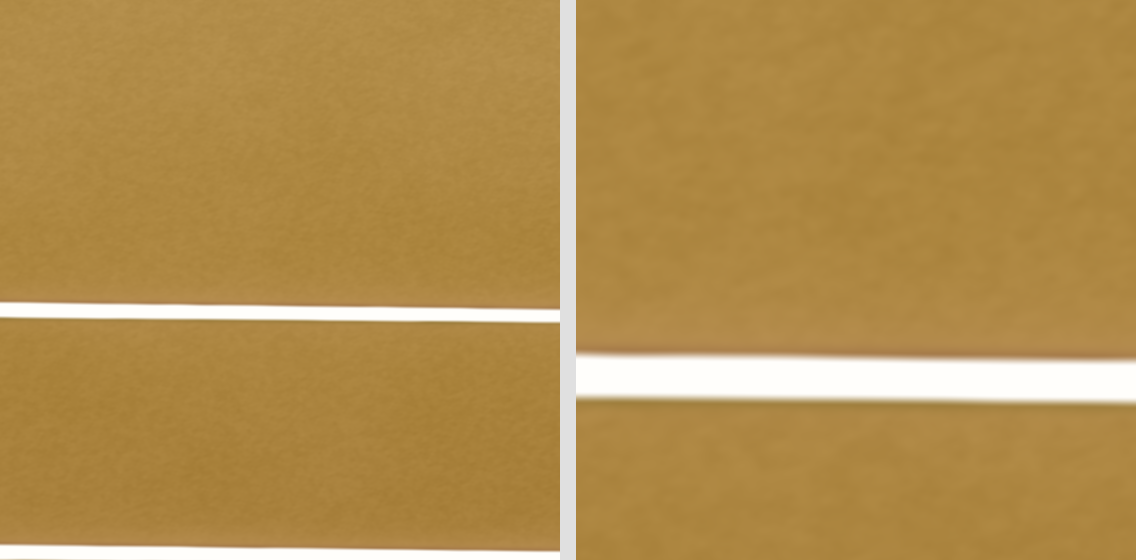
Left, the full canvas; right, a detail of the centre.
Write a three.js fragment shader that draws this texture.

```glsl
varying vec2 vUv;

const int LINE_COUNT = 2;
const float FIRST_LINE_Y = 0.0140;
const float LINE_SPACING = 0.4325;
const float LINE_SLOPE = -0.0105;
const float HALF_WIDTH_LEFT = 0.0136;
const float HALF_WIDTH_RIGHT = 0.0116;
const float EDGE_SOFTNESS = 0.0038;
const float HALO_REACH = 0.024;
const float RIM_REACH = 0.006;
const float GRAIN_AMOUNT = 0.022;
const float MOTTLE_AMOUNT = 0.022;

const vec3 GOLD_TOP = vec3(0.695, 0.550, 0.285);
const vec3 GOLD_MIDDLE = vec3(0.674, 0.523, 0.245);
const vec3 GOLD_BOTTOM = vec3(0.655, 0.500, 0.228);
const vec3 HALO_TAN = vec3(0.735, 0.570, 0.350);
const vec3 RIM_BROWN = vec3(0.620, 0.450, 0.270);
const vec3 RIM_OLIVE = vec3(0.580, 0.470, 0.210);
const vec3 LINE_WHITE = vec3(1.0, 0.995, 0.985);

float hash(vec2 p) {
  vec3 q = fract(vec3(p.xyx) * 0.1031);
  q += dot(q, q.yzx + 33.33);
  return fract((q.x + q.y) * q.z);
}

float noise(vec2 p) {
  vec2 cell = floor(p);
  vec2 f = fract(p);
  f = f * f * (3.0 - 2.0 * f);
  float low = mix(hash(cell), hash(cell + vec2(1.0, 0.0)), f.x);
  float high = mix(hash(cell + vec2(0.0, 1.0)), hash(cell + 1.0), f.x);
  return mix(low, high, f.y);
}

// Brushed gold with a slow vertical gradient
vec3 goldSurface(vec2 uv) {
  vec3 color = mix(GOLD_BOTTOM, GOLD_MIDDLE, smoothstep(0.05, 0.5, uv.y));
  color = mix(color, GOLD_TOP, smoothstep(0.5, 1.0, uv.y));

  vec2 slanted = vec2(uv.x + 0.5 * uv.y, uv.y - 0.35 * uv.x);
  float grain = noise(slanted * vec2(75.0, 120.0)) - 0.5;
  grain += 0.6 * (noise(slanted * vec2(150.0, 210.0) + 31.0) - 0.5);
  float mottle = noise(uv * vec2(5.0, 7.0) + 9.0) - 0.5;
  mottle += 0.5 * (noise(slanted * vec2(16.0, 24.0) + 4.0) - 0.5);
  return color + GRAIN_AMOUNT * grain + MOTTLE_AMOUNT * mottle * vec3(0.6, 0.6, 1.0);
}

void main() {
  vec3 color = goldSurface(vUv);
  float halfWidth = mix(HALF_WIDTH_LEFT, HALF_WIDTH_RIGHT, vUv.x);
  float ripple = noise(vec2(vUv.x * 22.0, vUv.y * 90.0));

  for (int i = 0; i < LINE_COUNT; i++) {
    float center = FIRST_LINE_Y + float(i) * LINE_SPACING + LINE_SLOPE * vUv.x;
    float offset = vUv.y - center;
    float gap = max(abs(offset) - halfWidth, 0.0);
    float above = step(0.0, offset);

    // Warm halo, stronger above the line
    float halo = exp(-gap / HALO_REACH) * mix(0.35, 0.75, above);
    color = mix(color, HALO_TAN, halo);

    // Dark rim hugging both edges
    vec3 rimColor = mix(RIM_OLIVE, RIM_BROWN, above);
    float rim = exp(-pow(gap / RIM_REACH, 2.0));
    color = mix(color, rimColor, rim * (0.5 + 0.4 * ripple));

    // Bright line with soft edges
    float edge = abs(offset) - halfWidth + 0.001 * (ripple - 0.5);
    float line = 1.0 - smoothstep(-EDGE_SOFTNESS, EDGE_SOFTNESS, edge);
    color = mix(color, LINE_WHITE, line);
  }

  gl_FragColor = vec4(clamp(color, 0.0, 1.0), 1.0);
}
```
